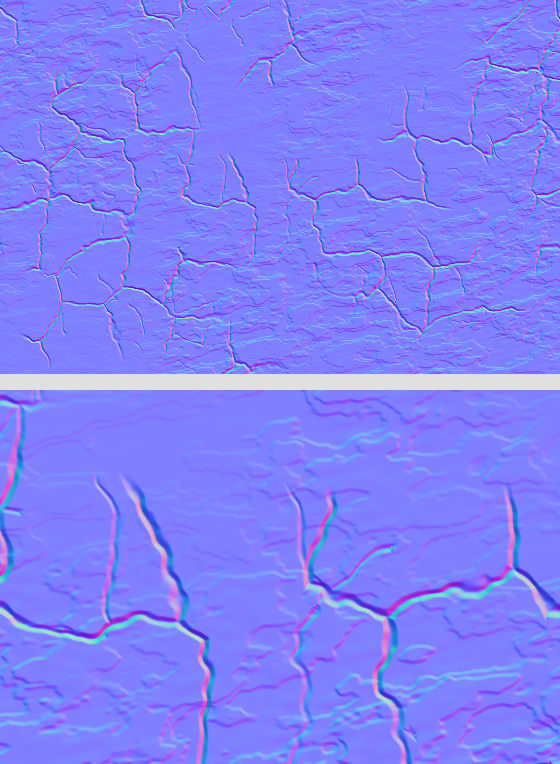
Top, the full canvas; bottom, a detail of the centre.
A Shadertoy shader for this texture map:

```glsl
// Tangent-space normal map of cracked, weathered plaster.
// A height field is built from warped Voronoi cracks with gaps, flaked
// patches and fine grain; its slopes are then encoded as a colour.

const float CELLS = 6.2;            // large cracked plates per canvas height
const float FINE_CELLS = 10.5;      // plates of the hairline cracks
const float CRACK_KEEP = 0.82;      // share of plate borders that crack
const float HAIR_KEEP = 0.22;
const float CRACK_WIDTH = 0.0056;   // half widths and depths, canvas heights
const float HAIR_WIDTH = 0.0042;
const float CRACK_DEPTH = 0.0050;
const float HAIR_DEPTH = 0.0021;
const float FLAKE_DEPTH = 0.00125;
const float GRAIN_DEPTH = 0.00055;
const vec2 FLAKE_FREQ = vec2(15.0, 30.0);
const vec2 GRAIN_FREQ = vec2(55.0, 105.0);
const float SLOPE_STEP = 0.0014;    // half step of the slope estimate

float hash(vec2 p) {
    return fract(sin(dot(p, vec2(127.1, 311.7))) * 43758.5453);
}

vec2 hash2(vec2 p) {
    return vec2(hash(p), hash(p + vec2(37.3, 17.9)));
}

float noise(vec2 p) {
    vec2 i = floor(p), f = fract(p);
    f = f * f * f * (f * (f * 6.0 - 15.0) + 10.0);
    return mix(mix(hash(i), hash(i + vec2(1, 0)), f.x),
               mix(hash(i + vec2(0, 1)), hash(i + vec2(1, 1)), f.x), f.y);
}

float fbm(vec2 p) {
    const mat2 TURN = mat2(1.6, 1.2, -1.2, 1.6);
    float sum = 0.0, amp = 0.5;
    for (int i = 0; i < 4; i++) {
        sum += amp * noise(p);
        p = TURN * p + 13.7;
        amp *= 0.5;
    }
    return sum / 0.9375;
}

vec2 noise2(vec2 p) {
    return vec2(noise(p), noise(p + 51.3)) - 0.5;
}

// Bends straight plate borders into jagged, wandering lines
vec2 warp(vec2 p) {
    return p + 0.050 * noise2(p * 8.0) + 0.018 * noise2(p * 27.0)
             + 0.007 * noise2(p * 75.0);
}

// Distance to the nearest cracked border, in cell units
float crackDistance(vec2 p, float keep) {
    vec2 base = floor(p), f = fract(p), nearCell = vec2(0), nearPoint = vec2(0);
    float best = 8.0;
    for (int y = -1; y <= 1; y++)
    for (int x = -1; x <= 1; x++) {
        vec2 cell = vec2(x, y);
        vec2 r = cell + 0.1 + 0.8 * hash2(base + cell) - f;
        if (dot(r, r) < best) {
            best = dot(r, r);
            nearCell = cell;
            nearPoint = r;
        }
    }
    float d = 1.0;
    for (int y = -2; y <= 2; y++)
    for (int x = -2; x <= 2; x++) {
        vec2 cell = nearCell + vec2(x, y);
        vec2 r = cell + 0.1 + 0.8 * hash2(base + cell) - f;
        vec2 across = r - nearPoint;
        // The sum of both cell ids is the same from either side
        bool cracked = hash(2.0 * base + cell + nearCell + 0.37) < keep;
        if (dot(across, across) > 1e-4 && cracked)
            d = min(d, dot(0.5 * (nearPoint + r), normalize(across)));
    }
    return d;
}

float groove(float d, float width) {
    return 1.0 - smoothstep(0.0, width, d);
}

float height(vec2 p, float crackAmount, float roughness) {
    vec2 q = warp(p);
    float vary = 0.65 + 0.7 * noise(p * 22.0);
    float main = groove(crackDistance(q * CELLS, CRACK_KEEP) / CELLS, CRACK_WIDTH);
    float hair = groove(crackDistance(q * FINE_CELLS + 31.0, HAIR_KEEP) / FINE_CELLS, HAIR_WIDTH);

    // Flakes: terraced noise, stretched sideways and tilted a little
    vec2 s = vec2(p.x + 0.3 * p.y, p.y - 0.25 * p.x);
    float n = fbm(s * FLAKE_FREQ);
    float flakes = smoothstep(0.40, 0.47, n) + smoothstep(0.56, 0.63, n);
    float grain = noise(s * GRAIN_FREQ + 7.0);

    return roughness * (FLAKE_DEPTH * flakes + GRAIN_DEPTH * grain)
         - crackAmount * vary * max(CRACK_DEPTH * main, HAIR_DEPTH * hair);
}

void mainImage(out vec4 fragColor, in vec2 fragCoord) {
    vec2 p = fragCoord / iResolution.y;
    vec2 size = iResolution.xy / iResolution.y;

    // Cracks die out in calm spots and toward the canvas rim
    vec2 rim = min(p, size - p);
    float inside = min(rim.x, rim.y) + 0.18 * (noise(p * 5.0 + 3.0) - 0.4);
    float crackAmount = smoothstep(0.0, 0.07, inside)
                      * smoothstep(0.20, 0.38, noise(p * 4.5 + 19.0));
    float roughness = mix(0.25, 1.25, smoothstep(0.3, 0.65, fbm(p * 3.5 + 8.0)));

    // Central differences give the slope, hence the normal
    vec2 e = vec2(SLOPE_STEP, 0.0);
    vec2 slope = vec2(height(p + e.xy, crackAmount, roughness) - height(p - e.xy, crackAmount, roughness),
                      height(p + e.yx, crackAmount, roughness) - height(p - e.yx, crackAmount, roughness));
    vec3 normal = normalize(vec3(-slope / (2.0 * SLOPE_STEP), 1.0));
    fragColor = vec4(0.5 + 0.5 * normal, 1.0);
}
```
